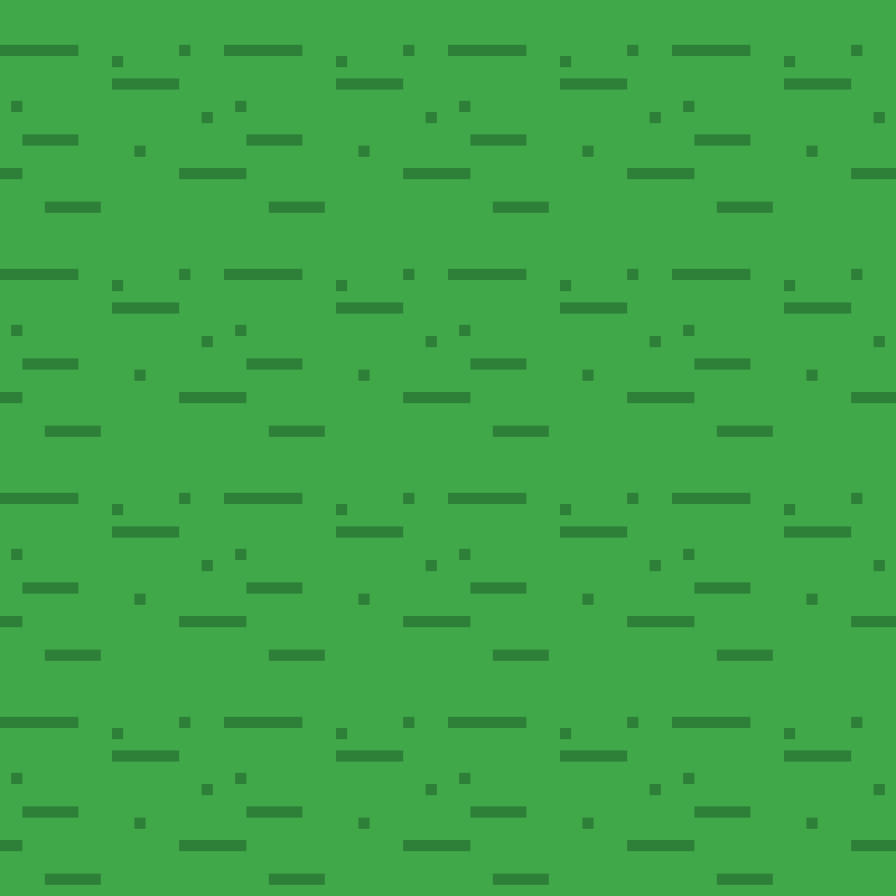
A WebGL 2 fragment shader for this texture:

```glsl
#version 300 es
precision highp float;
// Flat green grass: four by four repeats of short dark dashes and square specks.

uniform vec2 u_resolution;
out vec4 fragColor;

const float REPEATS = 4.0;   // repeats across and down
const float CELLS = 20.0;    // grid cells along one side of a repeat
const vec3 GRASS = vec3(0.25, 0.66, 0.285);
const vec3 BLADE = vec3(0.18, 0.50, 0.22);

// Marks inside one repeat: left cell, bottom cell, length in cells.
const int MARK_COUNT = 10;
const vec3 MARKS[MARK_COUNT] = vec3[](
    // long dashes
    vec3(0, 15, 7), vec3(10, 12, 6), vec3(2, 7, 5), vec3(16, 4, 6), vec3(4, 1, 5),
    // square specks
    vec3(16, 15, 1), vec3(10, 14, 1), vec3(1, 10, 1), vec3(18, 9, 1), vec3(12, 6, 1)
);

// Distance per axis to a centre, wrapped around the edges of the repeat.
vec2 wrappedDistance(vec2 point, vec2 center, float period) {
    return abs(mod(point - center + 0.5 * period, period) - 0.5 * period);
}

// Share of a pixel that a box covers.
float boxCoverage(vec2 dist, vec2 halfSize, vec2 pixelSize) {
    vec2 cover = clamp((halfSize - dist) / pixelSize + 0.5, 0.0, 1.0);
    return cover.x * cover.y;
}

// Combined coverage of all marks at a point given in cells.
float markCoverage(vec2 point, vec2 pixelSize, float period) {
    float total = 0.0;
    for (int i = 0; i < MARK_COUNT; i++) {
        vec2 halfSize = 0.5 * vec2(MARKS[i].z, 1.0);
        vec2 dist = wrappedDistance(point, MARKS[i].xy + halfSize, period);
        total += boxCoverage(dist, halfSize, pixelSize);
    }
    return min(total, 1.0);
}

void main() {
    vec2 pixelSize = REPEATS * CELLS / u_resolution;
    vec2 point = gl_FragCoord.xy * pixelSize;
    float blades = markCoverage(point, pixelSize, CELLS);
    fragColor = vec4(mix(GRASS, BLADE, blades), 1.0);
}
```
